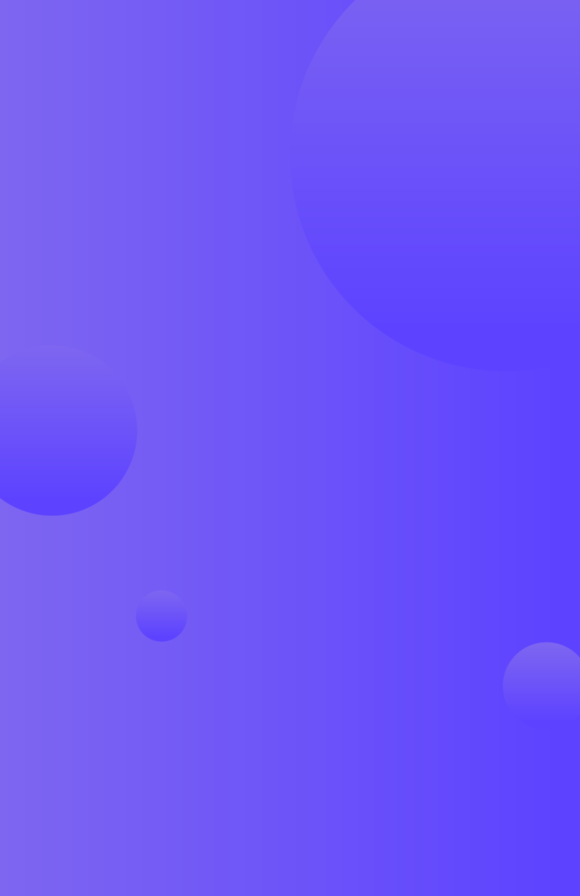
This background is drawn by a Shadertoy shader. Its source:

```glsl
// A violet-to-indigo backdrop fading from left to right, with four floating discs.
// Each disc carries the same two colours from top to bottom, so one side of it
// melts into the backdrop. Lengths are in units of the canvas height.

const vec3 LAVENDER = vec3(0.494, 0.400, 0.943);
const vec3 INDIGO = vec3(0.365, 0.263, 1.0);

// Two-colour ramp: 0 is lavender, 1 is indigo
vec3 violetRamp(float t) {
    return mix(LAVENDER, INDIGO, clamp(t, 0.0, 1.0));
}

// Lays a disc with a vertical ramp over the colour below it
vec3 addDisc(vec3 below, vec2 p, vec2 center, float radius) {
    vec2 q = p - center;
    float pixel = 1.0 / iResolution.y;
    float coverage = smoothstep(pixel, -pixel, length(q) - radius);
    float depth = 0.5 - 0.5 * q.y / radius;
    return mix(below, violetRamp(depth / 0.9), coverage);
}

void mainImage(out vec4 fragColor, in vec2 fragCoord) {
    vec2 p = fragCoord / iResolution.y;

    // Backdrop, fully indigo just before the right edge
    vec3 color = violetRamp(fragCoord.x / iResolution.x / 0.96);

    // Discs: upper right, left edge, small one, right edge
    color = addDisc(color, p, vec2(0.565, 0.827), 0.2415);
    color = addDisc(color, p, vec2(0.058, 0.5195), 0.0951);
    color = addDisc(color, p, vec2(0.1803, 0.3125), 0.0286);
    color = addDisc(color, p, vec2(0.610, 0.2344), 0.0488);

    fragColor = vec4(color, 1.0);
}
```
